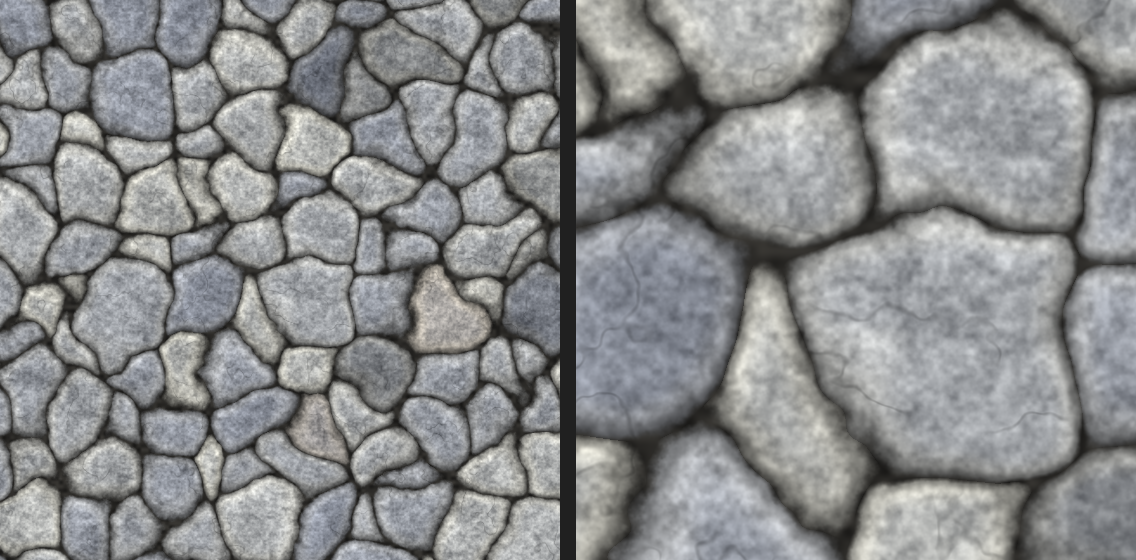
Left: the whole. Right: its middle third, enlarged.
This texture is drawn by a WebGL 1 fragment shader. Its source:

```glsl
precision highp float;
// Dry wall of rounded grey fieldstones with narrow dark joints.
uniform vec2 u_resolution;

float hash(vec2 p) {
  return fract(sin(dot(p, vec2(127.1, 311.7))) * 43758.547);
}

float noise(vec2 p) {
  vec2 i = floor(p), f = fract(p);
  f = f * f * (3.0 - 2.0 * f);
  return mix(mix(hash(i), hash(i + vec2(1.0, 0.0)), f.x),
             mix(hash(i + vec2(0.0, 1.0)), hash(i + 1.0), f.x), f.y);
}

float fbm(vec2 p) {
  float sum = 0.0, amplitude = 0.5;
  for (int i = 0; i < 4; i++) {
    sum += amplitude * noise(p);
    p = mat2(1.6, 1.2, -1.2, 1.6) * p + 7.3;
    amplitude *= 0.55;
  }
  return sum;
}

// Stone centre in xy, size weight in z.
vec3 stoneSite(vec2 cell) {
  vec2 jitter = vec2(hash(cell), hash(cell + 41.3));
  float size = hash(cell + 87.9);
  return vec3(cell + 0.5 + (jitter - 0.5) * 0.8, 0.55 * size * size);
}

float power(vec2 p, vec3 site) {
  vec2 offset = p - site.xy;
  return dot(offset, offset) - site.z;
}

// Finds the stone under p: its cell, the rounded distance to its rim,
// and the outward direction of the nearest rim.
void findStone(vec2 p, out vec2 stoneCell, out float rim, out vec2 outward) {
  vec2 base = floor(p);
  vec3 nearest = vec3(0.0);
  float best = 100.0;
  for (int y = -2; y <= 2; y++) {
    for (int x = -2; x <= 2; x++) {
      vec2 cell = base + vec2(float(x), float(y));
      vec3 site = stoneSite(cell);
      float d = power(p, site);
      if (d < best) {
        best = d;
        nearest = site;
        stoneCell = cell;
      }
    }
  }
  float total = 0.0001;
  outward = vec2(0.0);
  for (int y = -2; y <= 2; y++) {
    for (int x = -2; x <= 2; x++) {
      vec3 site = stoneSite(base + vec2(float(x), float(y)));
      vec2 span = site.xy - nearest.xy;
      float gap = length(span);
      if (gap > 0.001) {
        float edge = (power(p, site) - best) / (2.0 * gap);
        float weight = exp(-15.0 * edge);
        total += weight;
        outward += weight * span / gap;
      }
    }
  }
  rim = -log(total) / 15.0;
  outward /= total;
}

void main() {
  vec2 uv = gl_FragCoord.xy / u_resolution;
  vec2 p = uv * 9.8 + 20.0;

  // Broad bends make lobed outlines, small ones roughen the rims.
  vec2 bend = vec2(noise(p * 1.5), noise(p * 1.5 + 31.0)) - 0.5;
  vec2 chip = vec2(noise(p * 7.0 + 5.0), noise(p * 7.0 + 63.0)) - 0.5;
  vec2 cell, outward;
  float rim;
  findStone(p + bend * 0.5 + chip * 0.05, cell, rim, outward);

  // Each stone lies between cool mid grey and pale warm grey.
  float tone = hash(cell + 13.7);
  vec3 stone = mix(vec3(0.535, 0.545, 0.565), vec3(0.685, 0.68, 0.645), tone);
  stone = mix(stone, vec3(0.60, 0.56, 0.52), 0.5 * step(0.95, hash(cell + 55.1)));
  stone *= 1.0 - 0.2 * step(0.9, hash(cell + 29.4));

  // Weathered blotches, cool in the middle, and coarse pitted grain.
  float blotch = fbm(p * 2.6 + hash(cell) * 40.0) - 0.46;
  float grain = fbm(p * 9.0) - 0.46;
  float pits = noise(p * 19.0 + 9.0) + 0.8 * noise(p * 33.0 + 4.0) - 0.9;
  stone *= 1.0 + 0.42 * blotch + 0.52 * grain + 0.21 * pits;
  stone += vec3(-0.015, -0.005, 0.02) * smoothstep(0.08, 0.28, rim);
  float crack = 1.0 - smoothstep(0.0, 0.03, abs(fbm(p * 1.8 + 17.0) - 0.43));
  stone *= 1.0 - 0.15 * crack * smoothstep(0.35, 0.65, noise(p * 2.2));

  // Pale worn shoulders around a duller face, lit from above and left.
  float light = dot(outward, vec2(-0.35, 0.94));
  float shoulder = smoothstep(0.03, 0.11, rim) * (1.0 - smoothstep(0.11, 0.3, rim));
  stone *= mix(0.62, 1.0, smoothstep(0.0, 0.13, rim)) + 0.07 * shoulder;
  stone *= 1.0 + 0.24 * light * exp(-6.0 * max(rim, 0.0));

  // Thin deep joints filled with dark earth.
  vec3 joint = vec3(0.15, 0.145, 0.135) * (0.6 + 0.9 * noise(p * 14.0));
  vec3 color = mix(joint, stone, smoothstep(-0.02, 0.042, rim + 0.05 * grain));
  gl_FragColor = vec4(clamp(color, 0.0, 1.0), 1.0);
}
```
